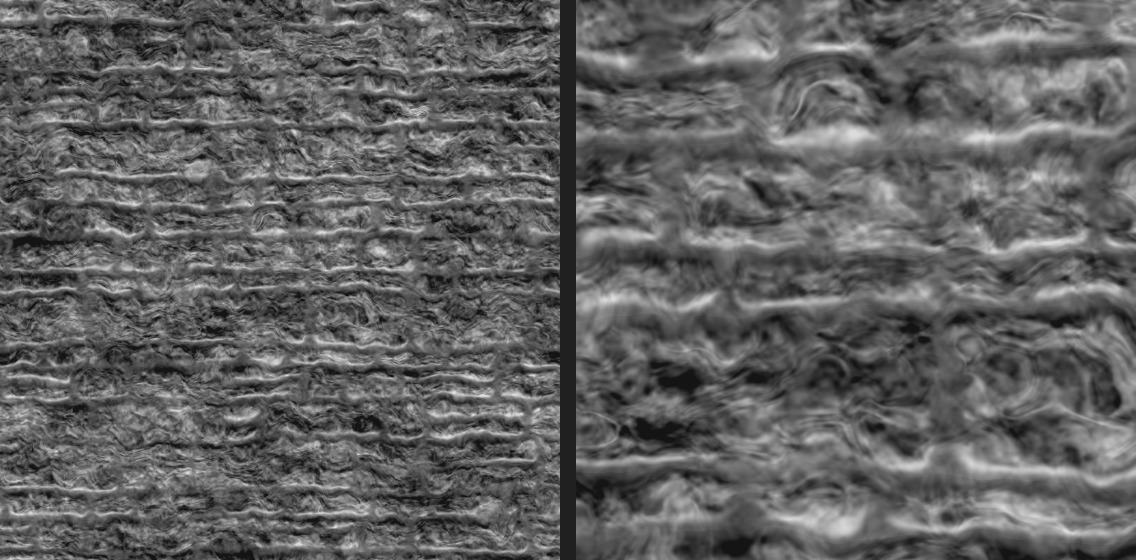
Left, the full canvas; right, a detail of the centre.
A Shadertoy shader for this texture:

```glsl
// Weathered grey rubble-stone wall: uneven courses, raised pale mortar lips, rough relief.

const int COURSES = 16;
// Bed joint heights from bottom to top; the last repeats the first, one tile higher.
const float BEDS[17] = float[17](0.014, 0.073, 0.121, 0.216, 0.284, 0.345, 0.382, 0.479,
    0.516, 0.581, 0.633, 0.681, 0.776, 0.833, 0.870, 0.957, 1.014);
const float JOINT_HALF = 0.0055;    // half width of the mortar
const float CORNER = 0.012;         // corner radius of the stones
const float JITTER = 0.75;          // irregularity of the stone lengths
const float SPLIT_CHANCE = 0.28;    // share of stones replaced by two thin ones
const float STONE_DARK = 0.37;
const float STONE_LIGHT = 0.46;
const float MORTAR_TONE = 0.36;
const float LIP_GAIN = 0.34;
const float SHADOW_GAIN = 0.15;
const float PATCH_GAIN = 0.36;      // broad stains
const float RELIEF_GAIN = 2.3;
const float GRAIN_GAIN = 0.30;
const float PIT_GAIN = 0.10;
const float LEDGE_GAIN = 0.13;

float hash(vec2 p) {
    vec3 q = fract(p.xyx * vec3(0.1031, 0.1030, 0.0973));
    q += dot(q, q.yzx + 33.33);
    return fract((q.x + q.y) * q.z);
}

// Value noise that wraps after "period" cells.
float noise(vec2 p, vec2 period) {
    vec2 i = floor(p), f = fract(p);
    f = f * f * (3.0 - 2.0 * f);
    vec2 a = mod(i, period), b = mod(i + 1.0, period);
    return mix(mix(hash(a), hash(vec2(b.x, a.y)), f.x),
               mix(hash(vec2(a.x, b.y)), hash(b), f.x), f.y);
}

float fbm(vec2 uv, vec2 freq, int octaves) {
    float sum = 0.0, amp = 0.5, total = 0.0;
    for (int k = 0; k < octaves; k++) {
        sum += amp * noise(uv * freq + 17.3 * float(k), freq);
        total += amp;
        amp *= 0.5;
        freq *= 2.0;
    }
    return sum / total;
}

struct Stone { vec2 local; vec2 halfSize; float seed; };

float headJoint(float i, float count, float row) {
    return i + JITTER * (hash(vec2(mod(i, count), row + 41.0)) - 0.5);
}

Stone findStone(vec2 p) {
    // Course that holds the point
    p.y = BEDS[0] + mod(p.y - BEDS[0], 1.0);
    int course = 0;
    for (int k = 1; k < COURSES; k++) if (p.y > BEDS[k]) course = k;
    float low = BEDS[course], high = BEDS[course + 1], row = float(course);

    // Stone along the course; tall courses hold longer stones
    float count = floor(mix(7.6, 5.0, smoothstep(0.055, 0.09, high - low)) + hash(vec2(row, 7.0)));
    float x = p.x * count + 5.0 * hash(vec2(row, 3.0));
    float i = floor(x);
    if (x < headJoint(i, count, row)) i -= 1.0;
    else if (x > headJoint(i + 1.0, count, row)) i += 1.0;
    float left = headJoint(i, count, row), right = headJoint(i + 1.0, count, row);
    float seed = hash(vec2(mod(i, count) + 11.0, row * 3.0 + 5.0));

    // Some stones are two thin ones
    if (high - low > 0.055 && hash(vec2(seed * 91.0, row)) < SPLIT_CHANCE) {
        float middle = mix(low, high, mix(0.38, 0.62, seed));
        if (p.y > middle) { low = middle; seed = fract(seed + 0.47); }
        else high = middle;
    }
    vec2 center = vec2((left + right) / 2.0, (low + high) / 2.0);
    return Stone(vec2((x - center.x) / count, p.y - center.y),
                 vec2((right - left) / count, high - low) / 2.0, seed);
}

void mainImage(out vec4 fragColor, in vec2 fragCoord) {
    vec2 uv = fragCoord / iResolution.xy;

    // Wavering joints
    vec2 warp = vec2(fbm(uv, vec2(9.0, 14.0), 4), fbm(uv + 0.37, vec2(8.0, 12.0), 4)) - 0.5;
    vec2 ripple = vec2(fbm(uv + 0.61, vec2(40.0), 2), fbm(uv + 0.13, vec2(36.0), 2)) - 0.5;
    Stone s = findStone(uv + warp * vec2(0.026, 0.028) + ripple * 0.010);

    // Rounded outline and the direction its rim faces
    float radius = clamp(min(s.halfSize.x, s.halfSize.y) - JOINT_HALF, 0.003, CORNER);
    vec2 q = abs(s.local) - s.halfSize + JOINT_HALF + radius;
    float d = length(max(q, 0.0)) + min(max(q.x, q.y), 0.0) - radius;
    float facing = sign(s.local.y) * normalize(max(q, 0.0) + 1e-4).y;
    float wear = fbm(uv + 0.29, vec2(12.0, 18.0), 3);
    float mortar = smoothstep(-0.004, 0.003, d + (wear - 0.5) * 0.014);

    // Rough relief lit from above
    vec2 rough = uv + warp * 0.06 + ripple * 0.02;
    vec2 reliefFreq = vec2(20.0, 28.0);
    float slope = fbm(rough, reliefFreq, 5) - fbm(rough + vec2(0.0015, 0.004), reliefFreq, 5);
    float patches = fbm(uv + 0.53, vec2(7.0, 10.0), 5) - 0.5;
    float grain = fbm(uv, vec2(150.0, 180.0), 2) - 0.5;
    float pits = smoothstep(0.46, 0.70, fbm(rough + 0.71, vec2(45.0, 64.0), 3));
    float crease = abs(fbm(rough + 0.83, vec2(9.0, 18.0), 4) - 0.5);
    float ledge = (1.0 - smoothstep(0.0, 0.025, crease)) * smoothstep(0.45, 0.65, wear);

    float face = mix(STONE_DARK, STONE_LIGHT, s.seed) + PATCH_GAIN * patches
               + RELIEF_GAIN * slope + GRAIN_GAIN * grain - PIT_GAIN * pits + LEDGE_GAIN * ledge;
    float joint = MORTAR_TONE + 0.5 * (PATCH_GAIN * patches + RELIEF_GAIN * slope + GRAIN_GAIN * grain);
    float tone = mix(face, joint, mortar);

    // Pale lip below each stone, shadow under the bed above it
    float lip = max(-facing, 0.0) * exp(-pow((d + 0.001) / 0.0034, 2.0));
    float shadow = max(facing, 0.0) * exp(-pow((d + 0.001) / 0.0048, 2.0));
    tone += LIP_GAIN * lip * smoothstep(0.28, 0.65, wear) - SHADOW_GAIN * shadow;

    fragColor = vec4(vec3(clamp(tone, 0.08, 0.86)), 1.0);
}
```
